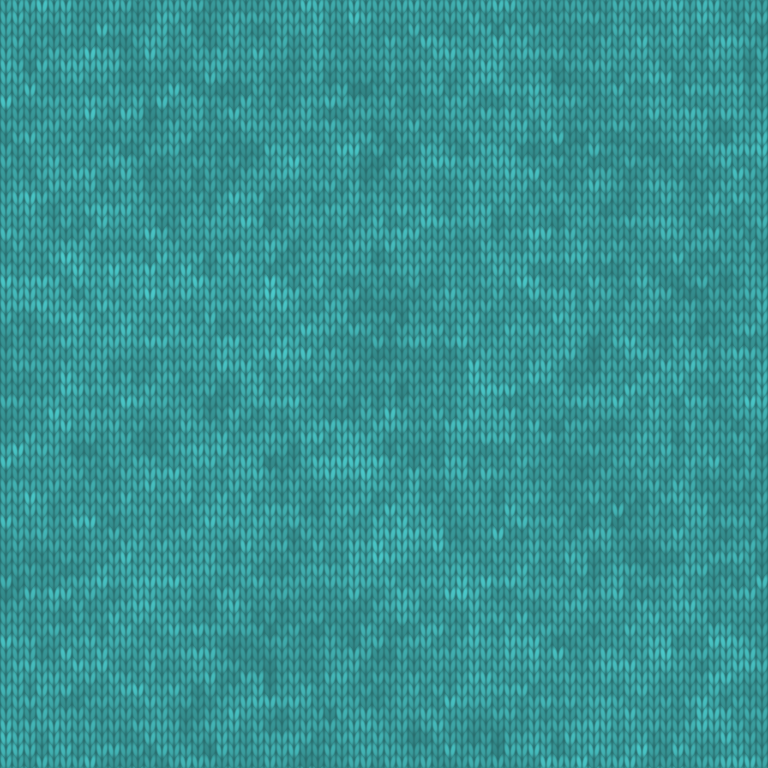
A WebGL 1 fragment shader for this texture:

```glsl
precision highp float;
// Teal stockinette knit: 64 by 64 stitches, each a V of two plump soft loops.
// Loops reach into the rows above and below; the highest strand shows.
// Every stitch takes its own dye tone from mottled noise and a hash.

uniform vec2 u_resolution;

float hash(vec2 p) {
  vec3 q = fract(vec3(p.xyx) * 0.1031);
  q += dot(q, q.yzx + 33.33);
  return fract((q.x + q.y) * q.z);
}

float valueNoise(vec2 p) {
  vec2 cell = floor(p);
  vec2 f = fract(p);
  f = f * f * (3.0 - 2.0 * f);
  float low = mix(hash(cell), hash(cell + vec2(1.0, 0.0)), f.x);
  float high = mix(hash(cell + vec2(0.0, 1.0)), hash(cell + 1.0), f.x);
  return mix(low, high, f.y);
}

// Brightness of the yarn in one stitch: mottling, single stitches, broad patches
float stitchTone(vec2 stitch) {
  float mottle = valueNoise(stitch / vec2(1.7, 1.25) + 17.0) - 0.5;
  float single = hash(stitch + 71.0) - 0.5;
  float patchy = valueNoise(stitch / 8.0 + 43.0) - 0.5;
  return 0.66 + 0.14 * mottle + 0.11 * single + 0.05 * patchy;
}

void main() {
  vec2 knit = gl_FragCoord.xy / u_resolution * 64.0;
  vec2 cell = floor(knit);
  float shade = 0.42;

  // Overlap the loops of this row with those of its neighbours
  for (int j = -1; j <= 1; j++) {
    vec2 stitch = cell + vec2(0.0, float(j));
    vec2 q = knit - stitch - 0.5;
    q.x = abs(q.x) - 0.25;
    // Lean each loop outwards and raise its outer edge into a chevron
    vec2 leaning = q - vec2(0.1, 0.5) * q.yx;
    float loopHeight = 1.0 - smoothstep(0.3, 1.08, length(leaning / vec2(0.27, 0.78)));
    float yarn = stitchTone(stitch) + 0.04 * q.y;
    shade = max(shade, mix(0.42, yarn, loopHeight));
  }

  vec3 teal = vec3(0.37, 1.0, 1.004);
  gl_FragColor = vec4(teal * shade, 1.0);
}
```
